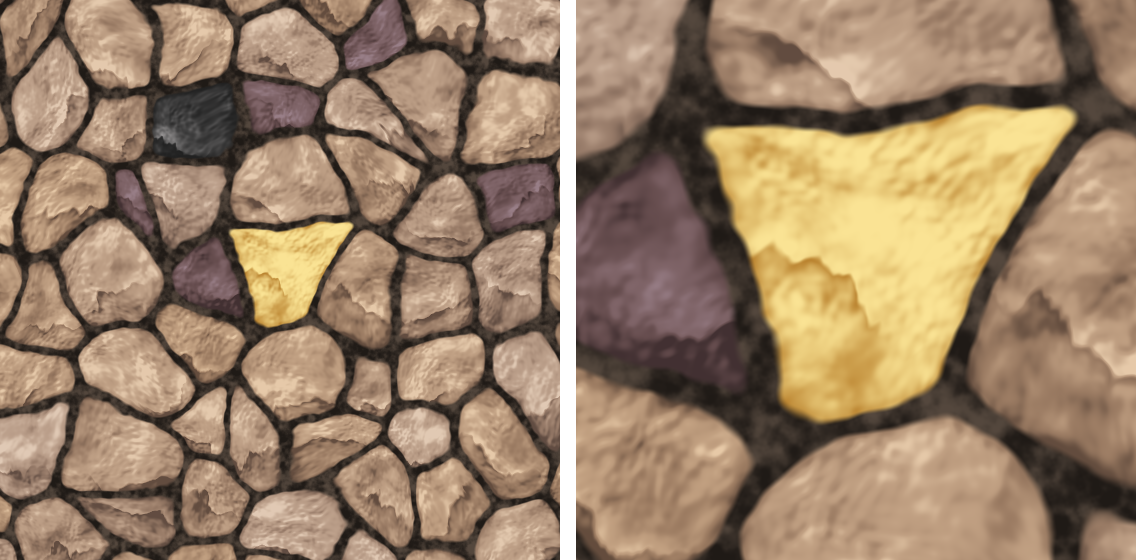
Left, the full canvas; right, a detail of the centre.
This texture is drawn by a Shadertoy shader. Its source:

```glsl
#define CELLS 7.0
#define JITTER 0.82
#define JOINT_WIDTH 0.046
#define CORNER_SHARPNESS 22.0
#define GRAIN_SCALE 24.0
#define PURPLE_SHARE 0.12
#define SLATE_SHARE 0.035
#define ACCENT_CELL vec2(3.0, 3.0)

vec2 hash2(vec2 p) {
    vec3 a = fract(p.xyx * vec3(0.1031, 0.1030, 0.0973));
    a += dot(a, a.yzx + 33.33);
    return fract((a.xx + a.yz) * a.zy);
}

float noise(vec2 p) {
    vec2 i = floor(p), f = fract(p);
    f = f * f * (3.0 - 2.0 * f);
    float low = mix(hash2(i).x, hash2(i + vec2(1, 0)).x, f.x);
    float high = mix(hash2(i + vec2(0, 1)).x, hash2(i + vec2(1, 1)).x, f.x);
    return mix(low, high, f.y);
}

float fbm(vec2 p) {
    float sum = 0.0, gain = 0.53;
    for (int i = 0; i < 4; i++) {
        sum += gain * noise(p);
        p = mat2(1.6, 1.2, -1.2, 1.6) * p + 7.3;
        gain *= 0.5;
    }
    return sum;
}

bool isAccent(vec2 id) { return distance(id, ACCENT_CELL) < 0.5; }

float stoneKind(vec2 id) { return hash2(id + 71.0).x; }

vec2 stoneCentre(vec2 id) {
    return id + 0.5 + (isAccent(id) ? vec2(0.0, 0.2) : (hash2(id + 13.0) - 0.5) * JITTER);
}

// Larger weights push the joints outwards
float stoneWeight(vec2 id) {
    if (isAccent(id)) return 0.24;
    return stoneKind(id) < PURPLE_SHARE ? -0.08 : 0.16 * hash2(id + 37.0).y;
}

// Weighted Voronoi: stone id in xy, rounded distance to the joint in z
vec3 findStone(vec2 p) {
    vec2 base = floor(p), id = base;
    float best = 1e5;
    for (int y = -2; y <= 2; y++)
    for (int x = -2; x <= 2; x++) {
        vec2 cell = base + vec2(x, y);
        vec2 away = p - stoneCentre(cell);
        float power = dot(away, away) - stoneWeight(cell);
        if (power < best) { best = power; id = cell; }
    }
    vec2 centre = stoneCentre(id);
    float sum = 0.0;
    for (int y = -2; y <= 2; y++)
    for (int x = -2; x <= 2; x++) {
        if (x == 0 && y == 0) continue;
        vec2 cell = id + vec2(x, y);
        vec2 other = stoneCentre(cell), away = p - other;
        float power = dot(away, away) - stoneWeight(cell);
        float edge = (power - best) / (2.0 * distance(other, centre));
        sum += exp(-CORNER_SHARPNESS * edge);
    }
    return vec3(id, -log(sum) / CORNER_SHARPNESS);
}

float grainHeight(vec2 p) {
    return 0.6 * noise(p * GRAIN_SCALE) + 0.4 * noise(p * GRAIN_SCALE * 0.5 + 9.0);
}

// Brightness of the chiselled face, 0 to 1
float stoneTone(vec2 p, vec2 id) {
    vec2 rnd = hash2(id + 5.0), seed = id * 17.0;
    float turn = (rnd.x - 0.4) * 1.5;
    vec2 q = mat2(cos(turn), -sin(turn), sin(turn), cos(turn)) * (p - stoneCentre(id));

    float rough = fbm(q * 3.5 + seed);
    float relief = rough - fbm((q + vec2(-0.03, 0.05)) * 3.5 + seed);
    float tone = 0.60 + 0.8 * (rough - 0.5) + 0.7 * relief + 0.2 * (rnd.y - 0.5);

    // Broken ledge across the lower part
    float line = -0.17 - 0.12 * rnd.y + 0.5 * (fbm(vec2(q.x * 4.0, q.y * 2.0) + seed + 40.0) - 0.5);
    float y = q.y - line;
    float span = 1.0 - smoothstep(0.12, 0.5, abs(q.x + 0.3 * (rnd.y - 0.5)));
    float below = 1.0 - smoothstep(-0.025, 0.02, y);
    tone -= below * (0.14 + 0.42 * span * exp(min(y, 0.0) * 13.0));
    tone += (1.0 - below) * 0.16 * span * exp(-max(y, 0.0) * 12.0);

    // Patches of pitted grain lit from the upper left
    float patches = mix(0.25, 1.0, smoothstep(0.35, 0.65, noise(p * 3.2 + 21.0)));
    float grain = grainHeight(p) - grainHeight(p + vec2(-0.018, 0.024));
    return tone + 0.48 * patches * grain;
}

vec3 stoneColour(vec2 id, float tone) {
    float t = clamp(tone, 0.0, 1.0);
    if (isAccent(id)) return mix(vec3(0.70, 0.47, 0.14), vec3(0.98, 0.89, 0.58), smoothstep(-0.15, 0.9, t));
    vec3 tan = mix(vec3(0.38, 0.30, 0.26), vec3(0.59, 0.48, 0.41), smoothstep(0.0, 0.36, t));
    tan = mix(tan, vec3(0.73, 0.62, 0.54), smoothstep(0.3, 0.65, t));
    tan = mix(tan, vec3(0.88, 0.79, 0.71), smoothstep(0.62, 0.95, t));
    float kind = stoneKind(id);
    if (kind < PURPLE_SHARE) return tan * vec3(0.68, 0.63, 0.75);
    if (kind > 1.0 - SLATE_SHARE) return mix(vec3(0.13), vec3(0.58, 0.57, 0.57), t * t);
    return tan * mix(vec3(1.0), vec3(1.03, 1.0, 0.92), hash2(id + 91.0).y);
}

void mainImage(out vec4 fragColor, in vec2 fragCoord) {
    vec2 p = fragCoord / iResolution.y * CELLS;

    // Bend the joints
    vec2 bent = p + 0.5 * (vec2(noise(p * 0.9), noise(p * 0.9 + 31.0)) - 0.5);
    bent += 0.06 * (vec2(noise(p * 4.0 + 3.0), noise(p * 4.0 + 57.0)) - 0.5);
    vec3 stone = findStone(bent);
    float edge = stone.z + 0.025 * (noise(p * 11.0) - 0.5);

    float tone = stoneTone(bent, stone.xy);
    tone -= 0.25 * (1.0 - smoothstep(JOINT_WIDTH, JOINT_WIDTH + 0.07, edge));
    vec3 colour = stoneColour(stone.xy, tone);

    // Dark mortar with a worn surface
    float wear = fbm(p * 9.0) + 0.5 * (grainHeight(p) - 0.5);
    vec3 mortar = mix(vec3(0.12, 0.10, 0.085), vec3(0.33, 0.28, 0.24), smoothstep(0.2, 0.9, wear));
    float face = smoothstep(JOINT_WIDTH - 0.016, JOINT_WIDTH + 0.018, edge);
    fragColor = vec4(mix(mortar, colour, face), 1.0);
}
```
